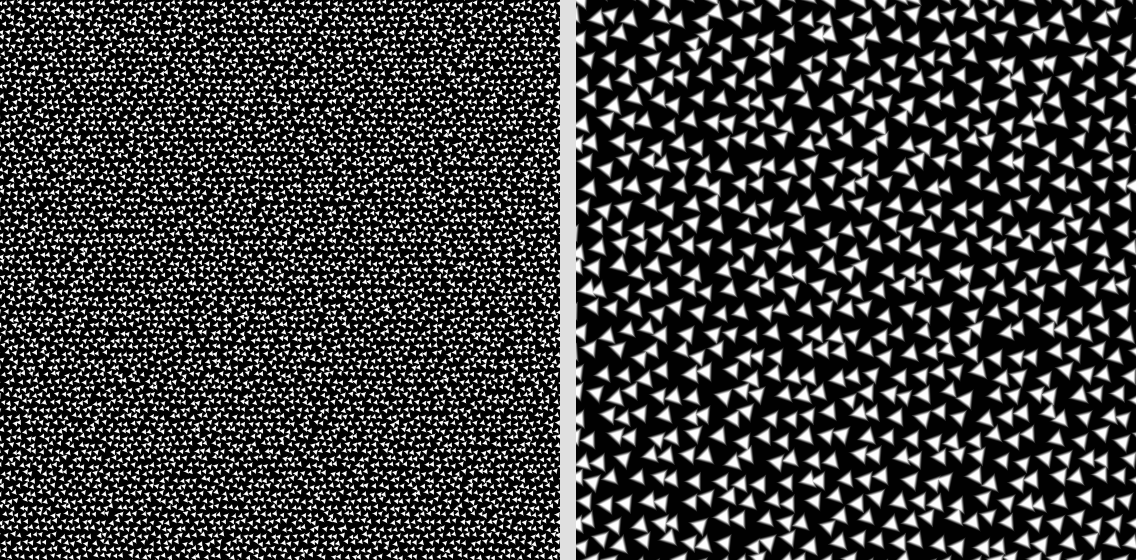
Left: the whole. Right: its middle third, enlarged.
Reproduce this pattern procedurally as a WebGL 2 fragment shader.

```glsl
#version 300 es
precision highp float;

uniform vec2 u_resolution;
out vec4 fragColor;

const float CELLS = 80.0;           // triangles across the canvas
const float INRADIUS = 0.21;        // triangle inradius, in cells
const float SIZE_VARIATION = 0.08;  // relative spread of the size
const float TURN = 0.28;            // largest rotation either way, in radians
const vec2 JITTER = vec2(0.52, 0.50); // spread of the centres, in cells
const float EDGE_SOFTNESS = 0.0012; // half width of an edge, in canvas units
const vec3 GROUND = vec3(0.003);
const vec3 MARK = vec3(0.995);

vec3 hash3(vec2 cell) {
    vec3 p = fract(cell.xyx * vec3(0.1031, 0.1030, 0.0973));
    p += dot(p, p.yxz + 33.33);
    return fract((p.xxy + p.yzz) * p.zyx);
}

// Equilateral triangle with its apex to the left and a vertical right side
float triangleDistance(vec2 p, float inradius) {
    return max(p.x, 0.866 * abs(p.y) - 0.5 * p.x) - inradius;
}

vec2 rotate(vec2 p, float angle) {
    float c = cos(angle), s = sin(angle);
    return vec2(c * p.x + s * p.y, c * p.y - s * p.x);
}

// Distance to the nearest triangle in staggered, jittered rows
float scatterDistance(vec2 p) {
    float nearest = 1.0;
    for (int dy = -1; dy <= 1; dy++) {
        float row = floor(p.y) + float(dy);
        float stagger = 0.5 * mod(row, 2.0);
        for (int dx = -1; dx <= 1; dx++) {
            float column = floor(p.x - stagger) + float(dx);
            vec2 cell = vec2(column, row);
            vec3 shift = hash3(cell + 17.0) - 0.5;
            float sizeShift = hash3(cell + 251.0).x - 0.5;

            vec2 center = cell + vec2(0.5 + stagger, 0.5) + JITTER * shift.xy;
            vec2 local = rotate(p - center, 2.0 * TURN * shift.z);
            float inradius = INRADIUS * (1.0 + 2.0 * SIZE_VARIATION * sizeShift);
            nearest = min(nearest, triangleDistance(local, inradius));
        }
    }
    return nearest;
}

void main() {
    float canvasSize = min(u_resolution.x, u_resolution.y);
    vec2 uv = gl_FragCoord.xy / canvasSize;

    float edge = CELLS * max(EDGE_SOFTNESS, 0.5 / canvasSize);
    float coverage = 1.0 - smoothstep(-edge, edge, scatterDistance(uv * CELLS));
    fragColor = vec4(mix(GROUND, MARK, coverage), 1.0);
}
```
